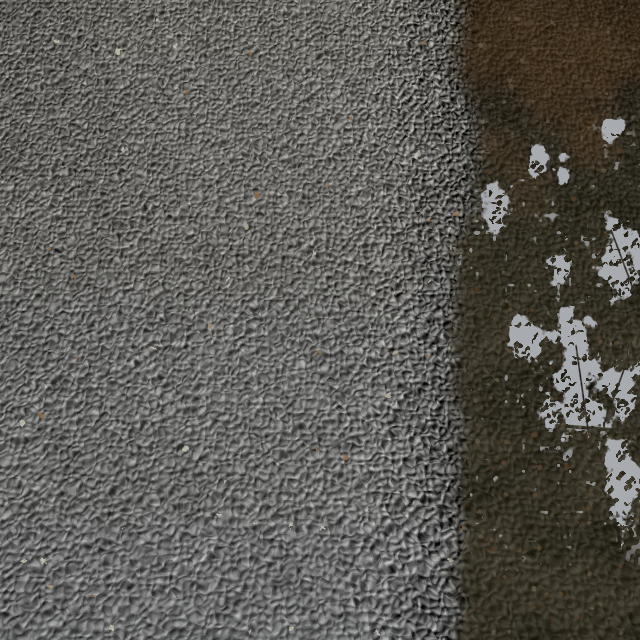
Give the GLSL for this texture, as a Shadertoy shader.

```glsl
const vec3 ASPHALT = vec3(0.425, 0.423, 0.410);
const vec3 COOL_TINT = vec3(0.99, 1.0, 1.035);
const vec3 MUD = vec3(0.205, 0.190, 0.145);
const vec3 RUST = vec3(0.225, 0.175, 0.115);
const vec3 SKY = vec3(0.66, 0.67, 0.69);
const float NEAR_SCALE = 82.0;    // stones per unit at the bottom
const float FAR_SCALE = 138.0;    // stones per unit at the top
const float SHORE = 0.715;
const float RELIEF = 0.36;
const float LEAF_SCALE = 95.0;

// Openings in the reflected canopy: centre, radii
const vec4 GAPS[11] = vec4[11](
    vec4(0.771, 0.661, 0.021, 0.040), vec4(0.840, 0.752, 0.012, 0.022),
    vec4(0.881, 0.729, 0.012, 0.022), vec4(0.957, 0.800, 0.020, 0.022),
    vec4(0.970, 0.595, 0.028, 0.052), vec4(0.875, 0.577, 0.020, 0.026),
    vec4(0.820, 0.475, 0.030, 0.028), vec4(0.896, 0.425, 0.030, 0.085),
    vec4(0.915, 0.360, 0.052, 0.040), vec4(0.970, 0.400, 0.035, 0.055),
    vec4(0.972, 0.245, 0.027, 0.058));

float hash(vec2 p) {
    vec3 q = fract(vec3(p.xyx) * 0.1031);
    q += dot(q, q.yzx + 33.33);
    return fract((q.x + q.y) * q.z);
}

vec2 hash2(vec2 p) {
    return vec2(hash(p), hash(p + 47.3));
}

float noise(vec2 p) {
    vec2 i = floor(p), f = fract(p);
    f = f * f * (3.0 - 2.0 * f);
    return mix(mix(hash(i), hash(i + vec2(1, 0)), f.x),
               mix(hash(i + vec2(0, 1)), hash(i + 1.0), f.x), f.y);
}

float fbm(vec2 p) {
    float sum = 0.0, amp = 0.5;
    for (int i = 0; i < 4; i++) {
        sum += amp * noise(p);
        p = mat2(1.6, 1.2, -1.2, 1.6) * p + 7.1;
        amp *= 0.5;
    }
    return sum / 0.9375;
}

// Nearest distance, gap to the second nearest, random id
vec3 cells(vec2 p) {
    vec2 base = floor(p);
    vec3 near = vec3(9.0, 9.0, 0.0);
    for (int j = -1; j <= 1; j++)
    for (int i = -1; i <= 1; i++) {
        vec2 cell = base + vec2(i, j);
        float d = length(cell + 0.1 + 0.8 * hash2(cell) - p);
        if (d < near.x) near = vec3(d, near.x, hash(cell + 19.7));
        else near.y = min(near.y, d);
    }
    return vec3(near.x, near.y - near.x, near.z);
}

float height(vec2 p) {
    return 1.0 - smoothstep(0.0, 0.9, cells(p).x) + 0.45 * noise(p * 2.1);
}

float segment(vec2 p, vec2 a, vec2 b) {
    vec2 d = b - a;
    return length(p - a - d * clamp(dot(p - a, d) / dot(d, d), 0.0, 1.0));
}

// Sparse bright chips: coverage, random tone
vec2 chips(vec2 p, float scale, float share, float size) {
    vec2 cell = floor(p * scale);
    vec2 q = fract(p * scale) - 0.2 - 0.6 * hash2(cell + 3.7);
    q += 0.12 * (vec2(noise(p * 260.0), noise(p * 260.0 + 9.0)) - 0.5);
    float r = size * scale * mix(0.5, 1.1, hash(cell + 8.1));
    float soft = 1.5 * scale / iResolution.y;
    float on = step(hash(cell + 61.0), share);
    return vec2(on * (1.0 - smoothstep(r - soft * 0.5, r + soft * 0.5, length(q))), hash(cell + 29.0));
}

float skyMask(vec2 p) {
    float opening = -1.0;
    for (int i = 0; i < 11; i++)
        opening = max(opening, 1.0 - length((p - GAPS[i].xy) / GAPS[i].zw));
    float clump = fbm(p * 42.0) - 0.5;
    float sky = smoothstep(0.0, 0.22, opening + 2.2 * clump + 0.05);

    // Small glints scattered between the leaves
    float band = smoothstep(0.05, 0.2, p.y) * (1.0 - smoothstep(0.7, 0.9, p.y));
    float glint = noise(p * 110.0) + 0.55 * fbm(p * 16.0 + 5.0);
    sky = max(sky, band * 0.75 * smoothstep(1.12, 1.25, glint));

    // Leaves and twigs over the sky
    vec3 leaf = cells(p * LEAF_SCALE + 1.2 * noise(p * 150.0));
    sky *= 1.0 - step(0.58, leaf.z) * (1.0 - smoothstep(0.32, 0.46, leaf.x));
    float twig = segment(p, vec2(0.870, 0.335), vec2(1.0, 0.325)) - 0.0015;
    twig = min(twig, segment(p, vec2(0.945, 0.34), vec2(0.985, 0.45)));
    twig = min(twig, segment(p, vec2(0.920, 0.32), vec2(0.900, 0.46)));
    twig = min(twig, segment(p, vec2(0.955, 0.64), vec2(1.0, 0.52)));
    return sky * smoothstep(0.0, 0.0025, twig);
}

void mainImage(out vec4 fragColor, in vec2 fragCoord) {
    vec2 uv = fragCoord / iResolution.xy;
    float scale = mix(NEAR_SCALE, FAR_SCALE, uv.y);
    vec2 ground = vec2((uv.x - 0.45) * scale, mix(NEAR_SCALE, scale, 0.5) * uv.y) + 200.0;
    ground += 0.7 * vec2(noise(ground * 0.9), noise(ground * 0.9 + 31.0));

    // Stones lit from the upper left
    vec3 stone = cells(ground);
    float relief = height(ground) - height(ground + vec2(-0.2, 0.28));
    float crevice = 1.0 - smoothstep(0.0, 0.22, stone.y);
    float wet = smoothstep(0.48, 0.72, uv.x);
    float grain = (stone.z - 0.5) * 0.13 - crevice * 0.06 - relief * RELIEF;
    grain += 0.08 * (noise(ground * 3.3) - 0.5);

    // Dry road
    float light = 1.0 + 0.10 * (fbm(uv * 5.0) - 0.5) - 0.13 * smoothstep(0.3, 0.0, uv.x) * uv.y;
    light *= 1.0 - 0.22 * smoothstep(0.60, 0.74, uv.x);
    vec3 color = ASPHALT * light * mix(COOL_TINT, vec3(1.01, 1.0, 0.98), uv.y);
    color += grain * mix(0.95, 1.3, wet);
    vec2 chip = chips(uv, 19.0, 0.20, 0.0042);
    vec3 chipColor = mix(vec3(0.55, 0.42, 0.28), vec3(0.78, 0.77, 0.70), smoothstep(0.25, 0.55, chip.y));
    color = mix(color, chipColor, chip.x * 0.85);

    // Water with the bed showing through
    float murk = fbm(uv * 13.0) - 0.5;
    vec3 water = mix(MUD, RUST, smoothstep(0.65, 0.95, uv.y + murk * 0.4));
    water *= 1.0 + 0.6 * murk;
    water += grain * 0.32;
    vec2 pebble = chips(uv + 0.37, 46.0, 0.24, 0.0036);
    water = mix(water, mix(vec3(0.34, 0.22, 0.12), vec3(0.43, 0.41, 0.35), pebble.y), pebble.x * 0.7);
    water = mix(water, SKY, skyMask(uv));

    // Ragged shoreline
    float bulge = (uv.y - 0.74) / 0.10;
    float shore = SHORE + 0.035 * exp(-bulge * bulge) + 0.012 * smoothstep(0.85, 1.0, uv.y);
    shore += 0.035 * (fbm(uv * 18.0) - 0.5) + 0.025 * (0.5 - stone.x);
    color = mix(color, water, smoothstep(-0.025, 0.022, uv.x - shore));
    fragColor = vec4(clamp(color, 0.0, 1.0), 1.0);
}
```
